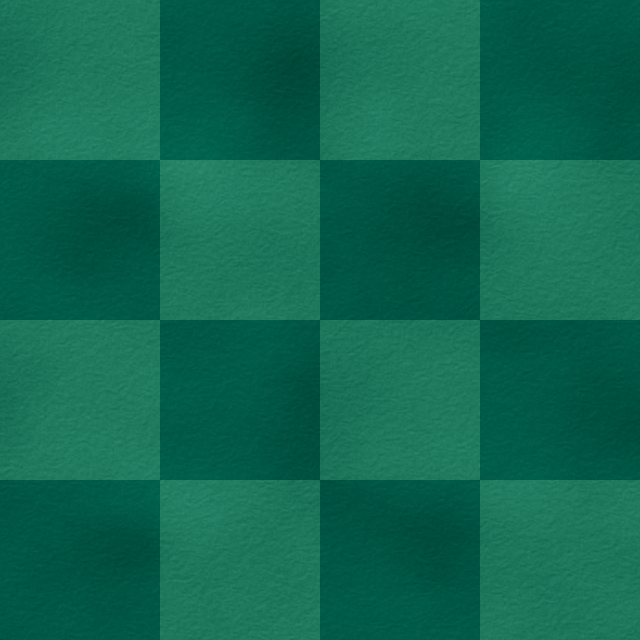
Reproduce this pattern procedurally as a Shadertoy shader.

```glsl
// Four by four checkerboard of two greens on soft, finely creased hide.
// A smoothed square wave makes the checks; periodic blotches, cloud noise
// and an embossed grain shade them.

const float TILES = 4.0;
const vec3 DARK_GREEN = vec3(0.0, 0.347, 0.275);
const vec3 LIGHT_GREEN = vec3(0.117, 0.473, 0.364);

float hash(vec2 p) {
    vec3 q = fract(p.xyx * vec3(0.1031, 0.1030, 0.0973));
    q += dot(q, q.yzx + 33.33);
    return fract((q.x + q.y) * q.z);
}

float valueNoise(vec2 p) {
    vec2 cell = floor(p);
    vec2 f = fract(p);
    f = f * f * (3.0 - 2.0 * f);
    float low = mix(hash(cell), hash(cell + vec2(1.0, 0.0)), f.x);
    float high = mix(hash(cell + vec2(0.0, 1.0)), hash(cell + 1.0), f.x);
    return mix(low, high, f.y);
}

float fbm(vec2 p) {
    float sum = 0.0;
    float weight = 0.5;
    for (int i = 0; i < 4; i++) {
        sum += weight * valueNoise(p);
        p = mat2(1.6, 1.2, -1.2, 1.6) * p + 7.3;
        weight *= 0.5;
    }
    return sum / 0.9375;
}

// Alternating sign along one axis, softened over one pixel
float squareWave(float x, float pixel) {
    float edge = 0.5 - abs(mod(x + 0.5, 2.0) - 1.0);
    return clamp(2.0 * edge / pixel, -1.0, 1.0);
}

float lightTile(vec2 p, float pixel) {
    vec2 q = p * TILES;
    float w = pixel * TILES;
    return 0.5 - 0.5 * squareWave(q.x, w) * squareWave(q.y, w);
}

// Soft spot recurring every two tiles
float blotch(vec2 p, vec2 center, vec2 radius) {
    float period = 2.0 / TILES;
    vec2 d = mod(p - center + 0.5 * period, period) - 0.5 * period;
    d /= radius;
    return exp(-dot(d, d));
}

float clouds(vec2 p) {
    vec2 warped = p + 0.05 * (vec2(fbm(p * 9.0), fbm(p * 9.0 + 40.0)) - 0.5);
    float shade = 0.7 * blotch(warped, vec2(0.30, 0.24), vec2(0.10, 0.08));
    shade += 0.4 * blotch(warped, vec2(0.09, 0.30), vec2(0.09, 0.06));
    shade -= 0.9 * blotch(warped, vec2(0.48, 0.36), vec2(0.08, 0.10));
    shade -= 0.8 * blotch(warped, vec2(0.19, 0.15), vec2(0.10, 0.06));
    return shade + 1.3 * (fbm(p * vec2(7.0, 10.0) + 3.0) - 0.5);
}

// Short, mostly level creases with a slight waver, over fine pores
float hideHeight(vec2 p) {
    vec2 q = p + 0.008 * vec2(valueNoise(p * 60.0), valueNoise(p * 60.0 + 19.0));
    float creases = valueNoise(q * vec2(110.0, 190.0));
    float pores = valueNoise(q * vec2(200.0, 310.0) + 11.0);
    return 0.55 * creases + 0.45 * pores;
}

// Relief lit from the upper left
float emboss(vec2 p, vec2 offset) {
    return hideHeight(p - offset) - hideHeight(p + offset);
}

void mainImage(out vec4 fragColor, in vec2 fragCoord) {
    float pixel = 1.0 / min(iResolution.x, iResolution.y);
    vec2 p = fragCoord * pixel;

    float light = lightTile(p, pixel);
    vec3 color = mix(DARK_GREEN, LIGHT_GREEN, light);

    // Broad mottling and fine relief
    vec3 mottleTint = mix(vec3(0.004, 0.050, 0.040), vec3(0.030, 0.039, 0.035), light);
    color += mottleTint * clouds(p);
    float relief = emboss(p, vec2(-0.0008, 0.0015));
    color += mix(vec3(0.030, 0.042, 0.037), vec3(0.052, 0.057, 0.052), light) * relief;
    color += mix(0.020, 0.030, light) * (valueNoise(p * vec2(350.0, 400.0)) - 0.5);

    fragColor = vec4(clamp(color, 0.0, 1.0), 1.0);
}
```
